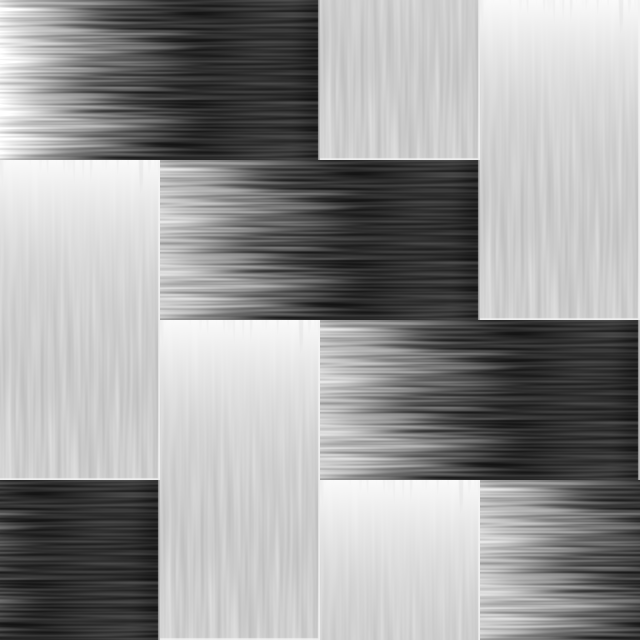
Write a WebGL 1 fragment shader that draws this pattern.

```glsl
precision highp float;
// Brushed-metal planks, dark ones across and light ones upright, in a stepped weave.

uniform vec2 u_resolution;

const float CELLS = 4.0;      // cells per side; every plank covers two of them
const float RIM_WIDTH = 0.016; // bright rim, in cells

vec2 gradientAt(vec2 p) {
  float h = fract(sin(dot(p, vec2(127.1, 311.7))) * 4375.85);
  return vec2(cos(6.2832 * h), sin(6.2832 * h));
}

float gradientNoise(vec2 p) {
  vec2 i = floor(p);
  vec2 f = p - i;
  vec2 w = f * f * f * (f * (f * 6.0 - 15.0) + 10.0);
  float a = dot(gradientAt(i), f);
  float b = dot(gradientAt(i + vec2(1.0, 0.0)), f - vec2(1.0, 0.0));
  float c = dot(gradientAt(i + vec2(0.0, 1.0)), f - vec2(0.0, 1.0));
  float d = dot(gradientAt(i + vec2(1.0, 1.0)), f - vec2(1.0, 1.0));
  return mix(mix(a, b, w.x), mix(c, d, w.x), w.y);
}

// Long scratches: "along" runs with the grain, "across" cuts it.
float brushed(float along, float across, float density) {
  float broad = gradientNoise(vec2(along * 2.3 + 0.4, across * density));
  float fine = gradientNoise(vec2(along * 4.1 + 7.3, across * density * 2.3 + 19.5));
  return broad + 0.8 * fine;
}

// Bright line where the distance to a border falls below the width.
float rim(float distanceToBorder, float width) {
  return 1.0 - smoothstep(0.4 * width, width, distanceToBorder);
}

// along: 0 at the left end, 1 at the right; across: 0 at the top, 1 at the bottom.
float darkPlank(float along, float across, float glow) {
  float grain = brushed(along, across, 27.0);
  float band = cos(13.6 * (across - 0.08));
  float shifted = along + 0.17 * grain + 0.035 * band;
  float tone = mix(0.84, 0.15, smoothstep(-0.1, 0.63, shifted));
  tone += 0.06 * smoothstep(0.6, 0.85, along) * (1.0 - smoothstep(0.9, 1.0, along));
  tone += glow * exp(-7.0 * along);
  // Hairline scratches, fading less in the shadow than the broad grain.
  float hairs = gradientNoise(vec2(along * 3.0 + 3.7, across * 58.0 + 5.2));
  tone += 0.16 * hairs - 0.04 * grain;
  tone = max(tone, 0.07);
  return mix(tone, 0.72, rim((1.0 - along) * 2.0, RIM_WIDTH));
}

// along: 0 at the top end, 1 at the bottom; across: 0 at the left, 1 at the right.
float lightPlank(float along, float across) {
  float grain = brushed(along, across + 3.0, 24.0);
  float shifted = clamp(along + 0.14 * grain, 0.0, 1.0);
  float tone = 0.785 + 0.195 * pow(1.0 - shifted, 3.0);
  tone += 0.03 * smoothstep(0.6, 1.0, along) + 0.075 * grain;
  float border = min(1.0 - across, (1.0 - along) * 2.0);
  return mix(tone, 0.96, 0.8 * rim(border, RIM_WIDTH));
}

// Diagonal steps of four cells: left and right half, then lower and upper half.
float weave(vec2 p) {
  vec2 grid = vec2(p.x, 1.0 - p.y) * CELLS;
  vec2 cell = floor(grid);
  vec2 local = grid - cell;
  float phase = mod(cell.x - cell.y + 0.5, 4.0);
  if (phase < 2.0) {
    float rightHalf = step(1.0, phase);
    float glow = 0.17 * (1.0 - step(0.5, cell.y));
    return darkPlank((local.x + rightHalf) * 0.5, local.y, glow);
  }
  float lowerHalf = 1.0 - step(3.0, phase);
  return lightPlank((local.y + lowerHalf) * 0.5, local.x);
}

void main() {
  // Four samples per pixel smooth plank borders and scratches.
  float tone = 0.0;
  for (int i = 0; i < 4; i++) {
    float k = float(i);
    vec2 offset = vec2(mod(k, 2.0), floor(k * 0.5)) * 0.5 - 0.25;
    tone += 0.25 * weave((gl_FragCoord.xy + offset) / u_resolution);
  }
  gl_FragColor = vec4(vec3(clamp(tone, 0.0, 1.0)), 1.0);
}
```
